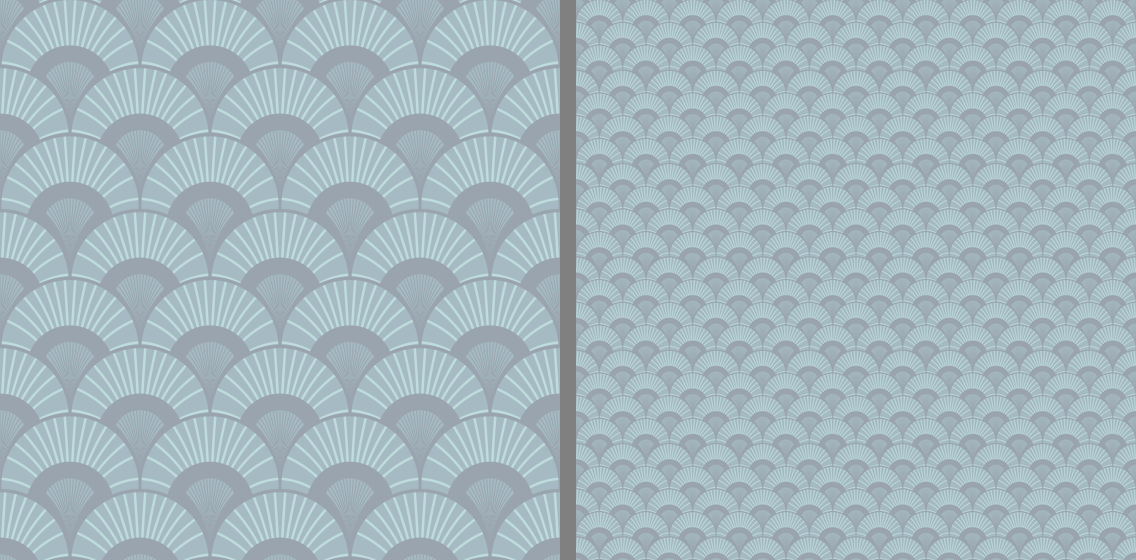
Left, the tile; right, the same tile 3 across and 3 down.
Give the GLSL for this pattern, as a Shadertoy shader.

```glsl
// Overlapping scallop fans in staggered rows, each with pale curved ribs,
// a solid hump and a small pleated fan. Ribs are circular arcs leaving one
// pivot vertically, found by inversion; rows are painted from back to front.

const vec3 SLATE = vec3(0.600, 0.643, 0.682);
const vec3 HAZE  = vec3(0.648, 0.730, 0.762);
const vec3 MINT  = vec3(0.748, 0.862, 0.868);

// Lengths are fractions of the fan pitch
const float FANS_ACROSS = 4.0;
const float FAN_RADIUS = 0.490;
const float RIM_WIDTH = 0.024;
const float HUMP_DROP = 0.146;
const float HUMP_RADIUS = 0.312;
const float PLEAT_RADIUS = 0.193;
const float PLEAT_SPREAD = 1.34;
const float PLEATS_PER_SIDE = 8.0;

// Coverage of a shape from its signed distance
float cover(float d, float px) {
    return clamp(0.5 - d / px, 0.0, 1.0);
}

// Half disc standing on an endless column
float dome(vec2 p, float radius) {
    return length(vec2(p.x, max(p.y, 0.0))) - radius;
}

// Distance to the nearest integer
float toInteger(float n) {
    return abs(fract(n + 0.5) - 0.5);
}

// Top of a row, measured downwards; every fourth gap is a little wider
float rowTop(float row) {
    float k = mod(row, 4.0);
    return 2.0 * floor(row / 4.0) + 0.487 * k + 0.055 * step(2.5, k);
}

// Arc through the pivot: x is its angle on the rim, y the angle's gradient
vec2 arcAngle(vec2 p) {
    float r2 = dot(p, p) + 1e-5;
    float t = 2.0 * FAN_RADIUS * p.x / r2;
    return vec2(2.0 * atan(t), 4.0 * FAN_RADIUS / (r2 * (1.0 + t * t)));
}

// Pale ribs, spaced wider towards the sides
float ribs(vec2 arc, float halfWidth, float px) {
    float a = min(abs(arc.x), 1.62);
    float n = 6.51 * a - 0.66 * a * a * a;
    float slope = (6.51 - 1.98 * a * a) * arc.y;
    return cover(toInteger(n - 0.5) / slope - halfWidth, px);
}

// Light pleats parted by thin dark lines
float pleats(vec2 arc, float halfWidth, float px) {
    float density = PLEATS_PER_SIDE / PLEAT_SPREAD;
    float line = cover(toInteger(arc.x * density) / (arc.y * density) - halfWidth, px);
    return cover((abs(arc.x) - PLEAT_SPREAD) / arc.y, px) * (1.0 - line);
}

// Colour of one fan; p is relative to its pivot, with y upwards
vec3 fanColour(vec2 p, float px) {
    vec2 arc = arcAngle(p);
    vec2 hump = p - vec2(0.0, FAN_RADIUS - HUMP_DROP);
    vec3 face = mix(HAZE, MINT, ribs(arc, 0.0088, px));
    vec3 col = mix(SLATE, face, cover(dome(p - vec2(0.0, FAN_RADIUS), FAN_RADIUS), px));
    col = mix(col, SLATE, cover(dome(hump, HUMP_RADIUS), px));
    float inner = cover(dome(hump, PLEAT_RADIUS), px);
    return mix(col, HAZE, inner * pleats(arc, 0.0032, px));
}

void mainImage(out vec4 fragColor, in vec2 fragCoord) {
    vec2 uv = fragCoord / iResolution.xy;
    vec2 pos = FANS_ACROSS * vec2(uv.x, 1.0 - uv.y);
    float px = FANS_ACROSS / min(iResolution.x, iResolution.y);
    float nearRow = floor(pos.y * 2.0);

    // Lower rows cover the ones above
    vec3 col = SLATE;
    for (int i = -3; i <= 1; i++) {
        float row = nearRow + float(i);
        float shift = 0.5 * mod(row, 2.0);
        vec2 p = vec2(fract(pos.x + shift) - 0.5,
                      2.0 * FAN_RADIUS - pos.y + rowTop(row));
        float disc = dome(p - vec2(0.0, FAN_RADIUS), FAN_RADIUS + RIM_WIDTH);
        col = mix(col, fanColour(p, px), cover(disc, px));
    }
    fragColor = vec4(col, 1.0);
}
```
